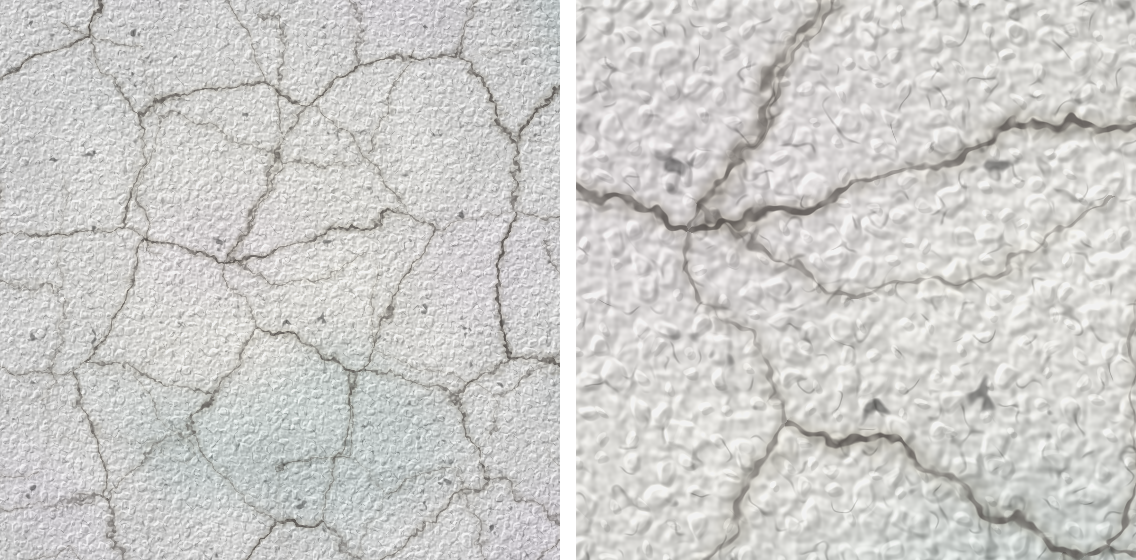
Left: the whole. Right: its middle third, enlarged.
Reproduce this texture procedurally as a Shadertoy shader.

```glsl
// Weathered pale concrete with pebbly relief and a branching network of cracks.

vec2 hash2(vec2 p) {
    vec3 q = fract(p.xyx * vec3(0.1031, 0.1030, 0.0973));
    q += dot(q, q.yzx + 33.33);
    return fract((q.xx + q.yz) * q.zy);
}

float gradientNoise(vec2 p) {
    vec2 i = floor(p), f = p - i;
    vec2 u = f * f * f * (f * (f * 6.0 - 15.0) + 10.0);
    vec2 e = vec2(1, 0);
    float a = dot(hash2(i) * 2.0 - 1.0, f);
    float b = dot(hash2(i + e) * 2.0 - 1.0, f - e);
    float c = dot(hash2(i + e.yx) * 2.0 - 1.0, f - e.yx);
    float d = dot(hash2(i + 1.0) * 2.0 - 1.0, f - 1.0);
    return 1.3 * mix(mix(a, b, u.x), mix(c, d, u.x), u.y);
}

vec2 noise2(vec2 p) {
    return vec2(gradientNoise(p), gradientNoise(p + 57.3));
}

// Flat-topped stones of random size, stretch and direction
float pebbles(vec2 p) {
    vec2 cell = floor(p);
    float height = 0.0;
    for (int y = -1; y <= 1; y++)
    for (int x = -1; x <= 1; x++) {
        vec2 id = cell + vec2(x, y);
        vec2 rnd = hash2(id + 19.0);
        vec2 d = p - id - 0.15 - 0.7 * hash2(id);
        float angle = 6.283 * rnd.x;
        vec2 axis = vec2(cos(angle), sin(angle));
        d = vec2(dot(d, axis), 1.4 * dot(d, vec2(-axis.y, axis.x)));
        float radius = mix(0.2, 0.7, rnd.y * rnd.y);
        height = max(height, (0.3 + radius) * smoothstep(radius, radius * 0.6, length(d)));
    }
    return height;
}

float surfaceHeight(vec2 p) {
    vec2 q = p + 0.004 * noise2(p * 85.0);
    return 0.85 * pebbles(q * 58.0)
         + 0.6 * gradientNoise(q * 80.0 + 7.0)
         + 0.65 * gradientNoise(q * 150.0)
         + 0.3 * gradientNoise(p * 34.0);
}

// Distance to the nearest cell border (x) and a random strength for it (y)
vec2 crackBorder(vec2 p) {
    vec2 cell = floor(p), nearId = cell, toNear = vec2(9);
    for (int y = -1; y <= 1; y++)
    for (int x = -1; x <= 1; x++) {
        vec2 id = cell + vec2(x, y);
        vec2 d = id + 0.1 + 0.8 * hash2(id) - p;
        if (dot(d, d) < dot(toNear, toNear)) { toNear = d; nearId = id; }
    }
    vec2 border = vec2(9, 0);
    for (int y = -2; y <= 2; y++)
    for (int x = -2; x <= 2; x++) {
        if (x == 0 && y == 0) continue;
        vec2 id = nearId + vec2(x, y);
        vec2 d = id + 0.1 + 0.8 * hash2(id) - p;
        float dist = dot(0.5 * (toNear + d), normalize(d - toNear));
        if (dist < border.x) border = vec2(dist, hash2(id + nearId + 5.0).x);
    }
    return border;
}

void mainImage(out vec4 fragColor, in vec2 fragCoord) {
    vec2 uv = fragCoord / iResolution.y;

    // Relief lit from the upper left
    vec2 light = 0.0016 * normalize(vec2(-0.6, 0.8));
    float slope = surfaceHeight(uv - light) - surfaceHeight(uv + light);
    float shade = 0.802 + 0.24 * slope / (1.0 + 0.55 * abs(slope));
    shade += 0.07 * gradientNoise(uv * 240.0) + 0.04 * gradientNoise(uv * 9.0);
    shade += 0.035 * smoothstep(0.7, 0.1, length(uv - 0.5));

    // Broken shadow lines curling around the grains
    vec2 curled = uv + 0.005 * noise2(uv * 75.0);
    float crease = smoothstep(0.1, 0.0, abs(gradientNoise(curled * 62.0 + 40.0)));
    shade -= 0.15 * crease * smoothstep(0.0, 0.3, gradientNoise(uv * 70.0 + 23.0));
    vec3 color = vec3(shade);

    // Broad cool and lavender stains, with a warmer centre
    float stain = gradientNoise(uv * 2.6 + 4.0);
    color += vec3(-0.065, -0.035, -0.03) * smoothstep(0.08, 0.6, stain);
    color += vec3(0.0, -0.012, 0.008) * smoothstep(0.05, 0.5, -stain);
    color += vec3(0.012, 0.008, -0.008) * smoothstep(0.6, 0.1, length(uv - 0.5));

    // Scattered ragged pits
    float pit = gradientNoise(uv * 27.0 + 11.0) + 0.55 * gradientNoise(curled * 110.0);
    color *= 1.0 - 0.38 * smoothstep(0.54, 0.85, pit);

    // Wandering fractures: a strong network and a faint one
    vec2 warped = uv + 0.045 * noise2(uv * 5.0) + 0.016 * noise2(uv * 19.0)
                + 0.008 * noise2(uv * 52.0) + 0.004 * noise2(uv * 115.0);
    float ragged = 0.0022 * gradientNoise(uv * 150.0);
    float crumble = gradientNoise(uv * 125.0 + 9.0);
    for (int k = 0; k < 2; k++) {
        float scale = k == 0 ? 4.1 : 5.2;
        vec2 border = crackBorder(warped * scale + vec2(3.3, 8.6) * float(k + 1));
        float dist = border.x / scale + ragged;
        float strength = k == 0 ? mix(0.5, 1.0, border.y)
                                : 0.55 * smoothstep(0.2, 0.9, border.y);
        strength *= clamp(0.9 + 0.6 * gradientNoise(uv * 14.0 + 31.0), 0.3, 1.0);
        float halo = smoothstep(0.012, 0.001, dist) * strength;
        float width = 0.0005 + 0.002 * strength;
        float core = smoothstep(width + 0.001, width - 0.001, dist) * strength;
        core *= clamp(0.85 + 0.9 * crumble, 0.2, 1.0);
        color *= 1.0 - halo * vec3(0.14, 0.15, 0.18);
        color = mix(color, vec3(0.33, 0.31, 0.3), 0.9 * core);
    }

    fragColor = vec4(clamp(color, 0.0, 0.95), 1.0);
}
```
